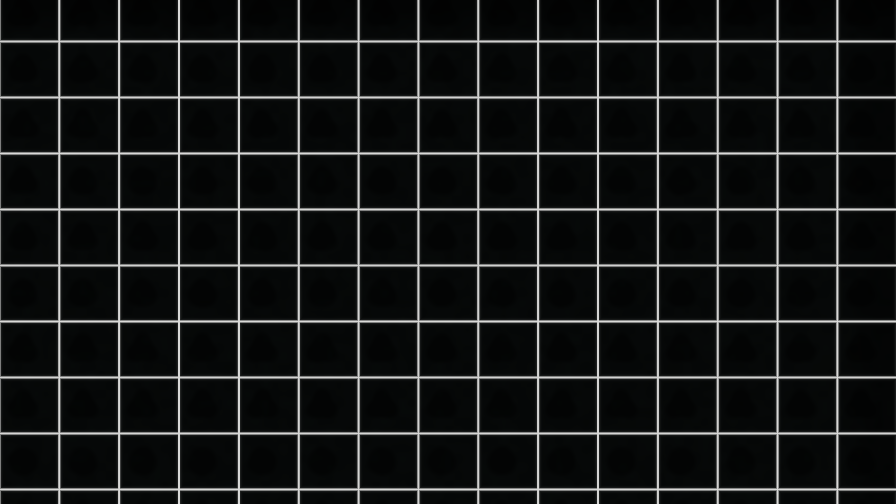
This pattern is drawn by a Shadertoy shader. Its source:

```glsl
// Pale thin grid on near-black panels, each holding a faint darker blot.
const vec2 CELLS = vec2(14.97, 9.0);         // repeats across and down
const vec2 ORIGIN = vec2(-0.0006, 0.0288);   // lower left grid crossing
const float LINE_WIDTH = 0.0044;             // in canvas heights
const float GLOW_RADIUS = 0.0043;
const float GLOW_STRENGTH = 0.19;
const float LINE_VARIATION = 0.05;
const vec3 LINE_COLOR = vec3(0.86, 0.86, 0.855);
const vec3 PANEL_COLOR = vec3(0.022, 0.030, 0.029);
const vec2 BLOT_CENTER = vec2(0.39, 0.5);    // within a cell
const float BLOT_RADIUS = 0.029;
const float BLOT_DEPTH = 0.45;
const float MOTTLE = 0.3;

float hash(vec2 p) {
    return fract(sin(dot(p, vec2(127.1, 311.7))) * 43758.5453);
}

float noise(vec2 p) {
    vec2 i = floor(p), f = fract(p);
    f = f * f * (3.0 - 2.0 * f);
    return mix(mix(hash(i), hash(i + vec2(1.0, 0.0)), f.x),
               mix(hash(i + vec2(0.0, 1.0)), hash(i + 1.0), f.x), f.y);
}

// Soft blot whose outline drifts from round to three-lobed
float blotMask(vec2 offset, vec2 cell) {
    float lobes = 0.18 * hash(vec2(cell.y, 3.0)) + 0.06 * hash(cell);
    float angle = atan(offset.y, offset.x);
    float radius = BLOT_RADIUS * (1.0 + lobes * sin(3.0 * angle + 3.14159));
    return 1.0 - smoothstep(0.75 * radius, 1.2 * radius, length(offset));
}

void mainImage(out vec4 fragColor, in vec2 fragCoord) {
    vec2 uv = fragCoord / iResolution.xy;
    vec2 aspect = vec2(iResolution.x / iResolution.y, 1.0);
    vec2 grid = (uv - ORIGIN) * CELLS;
    vec2 cell = floor(grid);
    vec2 cellSize = aspect / CELLS;
    float pixel = 1.0 / iResolution.y;

    // Panel: mottled black, fading at the top and right edges
    vec2 inCell = (fract(grid) - BLOT_CENTER) * cellSize;
    float shade = 1.0 + MOTTLE * (noise(uv * aspect * 55.0) - 0.5);
    shade *= 1.0 - 0.5 * smoothstep(0.91, 1.0, uv.y);
    shade *= 1.0 - 0.35 * smoothstep(0.93, 0.98, uv.x);
    shade *= 1.0 - BLOT_DEPTH * blotMask(inCell, cell);
    vec3 color = PANEL_COLOR * shade;

    // Lines: antialiased core with a narrow glow
    vec2 nearest = floor(grid + 0.5);
    vec2 dist = abs(grid - nearest) * cellSize;
    vec2 core = clamp(0.5 + (0.5 * LINE_WIDTH - dist) / pixel, 0.0, 1.0);
    core *= min(1.0, LINE_WIDTH / pixel);
    vec2 glow = GLOW_STRENGTH * exp(-dist * dist / (GLOW_RADIUS * GLOW_RADIUS));
    vec2 strength = 1.0 - LINE_VARIATION * vec2(hash(vec2(nearest.x, 7.0)),
                                               hash(vec2(nearest.y, 19.0)));
    vec2 ink = max(core, glow) * strength;
    color = mix(color, LINE_COLOR, max(ink.x, ink.y));

    fragColor = vec4(color, 1.0);
}
```
